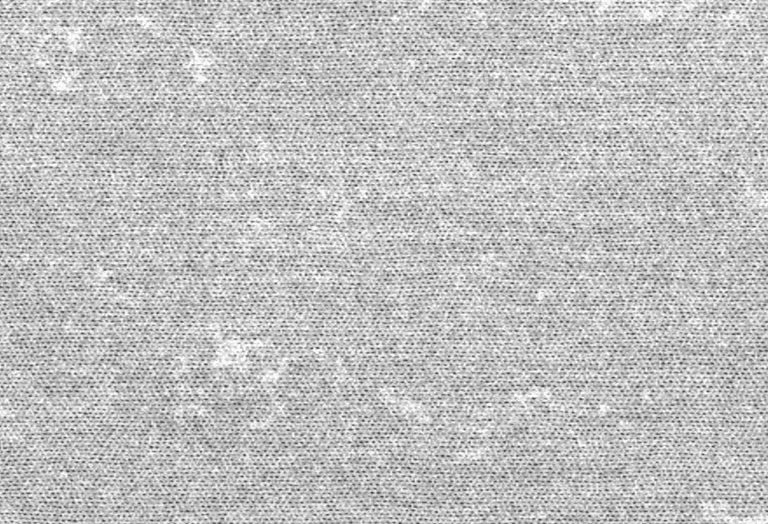
Write a WebGL 1 fragment shader that draws this texture.

```glsl
precision highp float;
// Worn grey book cloth: staggered fine weave with faint thread streaks and small pale scuffs.

uniform vec2 u_resolution;

#define ROWS 122.0         // thread rows per canvas height
#define STITCHES 88.0      // stitches per canvas height
#define BASE_TONE 0.798
#define GAP_DEPTH 0.25     // darkness of the gaps between stitches
#define STITCH_RELIEF 0.07 // rounded light on each stitch
#define RIDGE 0.04         // light and dark across each thread row
#define GRAIN 0.36         // fibre roughness
#define STREAK 0.10        // tone change along the threads
#define SCUFF 0.13         // brightness of worn patches
#define SHADE 0.05         // light falling off from the top
#define SAMPLES 2          // antialiasing grid per side

float hash(vec2 p) {
  vec3 q = fract(p.xyx * 0.1031);
  q += dot(q, q.yzx + 33.33);
  return fract((q.x + q.y) * q.z);
}

float noise(vec2 p) {
  vec2 cell = floor(p);
  vec2 f = fract(p);
  f = f * f * (3.0 - 2.0 * f);
  float low = mix(hash(cell), hash(cell + vec2(1.0, 0.0)), f.x);
  float high = mix(hash(cell + vec2(0.0, 1.0)), hash(cell + vec2(1.0, 1.0)), f.x);
  return mix(low, high, f.y);
}

// Rounded stitches in a brick pattern, with a dark dash in the middle of each cell
float weaveTone(vec2 p, float scuff) {
  float y = p.y * ROWS + 0.8 * noise(p * vec2(7.0, 9.0));
  float row = floor(y);
  float x = p.x * STITCHES + 0.5 * mod(row, 2.0);
  x += 0.8 * noise(vec2(p.x * 14.0, row * 0.4 + 40.0));
  vec2 id = vec2(floor(x), row);
  vec2 d = fract(vec2(x, y)) - 0.5;
  float ridge = -cos(6.2832 * d.y);
  float stitch = -cos(6.2832 * d.x) * cos(3.1416 * d.y);
  d.y += 0.25 * (hash(id + 71.0) - 0.5) + 0.08 * d.x;
  d.x += 0.2 * (hash(id + 43.0) - 0.5);
  float stretch = mix(6.0, 15.0, hash(id + 19.0));
  float depth = mix(0.2, 1.75, hash(id));
  float gap = depth * exp(-stretch * d.x * d.x - 20.0 * d.y * d.y);
  float relief = RIDGE * ridge + STITCH_RELIEF * stitch - GAP_DEPTH * gap;
  return relief * (1.0 - 0.45 * scuff);
}

// Small crisp scattered wear, broken up by finer noise
float wornPatch(vec2 p) {
  float wear = 0.34 * noise(p * vec2(8.0, 9.0) + 13.0);
  wear += 0.38 * noise(p * vec2(26.0, 32.0) + 5.0);
  wear += 0.28 * noise(p * vec2(65.0, 85.0));
  return smoothstep(0.65, 0.82, wear);
}

float clothTone(vec2 p) {
  float scuff = wornPatch(p);

  // Streaks follow single threads both ways, with faint bands across several
  float streak = 0.8 * (noise(vec2(p.x * 8.0, p.y * ROWS * 0.9)) - 0.5);
  streak += 0.25 * (noise(p * vec2(4.0, 40.0) + 60.0) - 0.5);
  streak += 0.35 * (noise(p * vec2(80.0, 8.0) + 90.0) - 0.5);

  // Fibres: fine grain plus slightly larger flecks
  float grain = 0.75 * (noise(p * vec2(300.0, 340.0)) - 0.5);
  grain += 0.45 * (noise(p * vec2(150.0, 220.0) + 31.0) - 0.5);

  float light = SHADE * (p.y - 0.5);
  light += 0.03 * (noise(p * 2.2 + 7.0) - 0.5);

  float tone = BASE_TONE + light + STREAK * streak + GRAIN * grain;
  return tone + weaveTone(p, scuff) + SCUFF * scuff;
}

void main() {
  float tone = 0.0;
  for (int j = 0; j < SAMPLES; j++) {
    for (int i = 0; i < SAMPLES; i++) {
      vec2 offset = (vec2(float(i), float(j)) + 0.5) / float(SAMPLES) - 0.5;
      tone += clothTone((gl_FragCoord.xy + offset) / u_resolution.y);
    }
  }
  tone /= float(SAMPLES * SAMPLES);
  gl_FragColor = vec4(vec3(clamp(tone, 0.3, 0.98)), 1.0);
}
```
